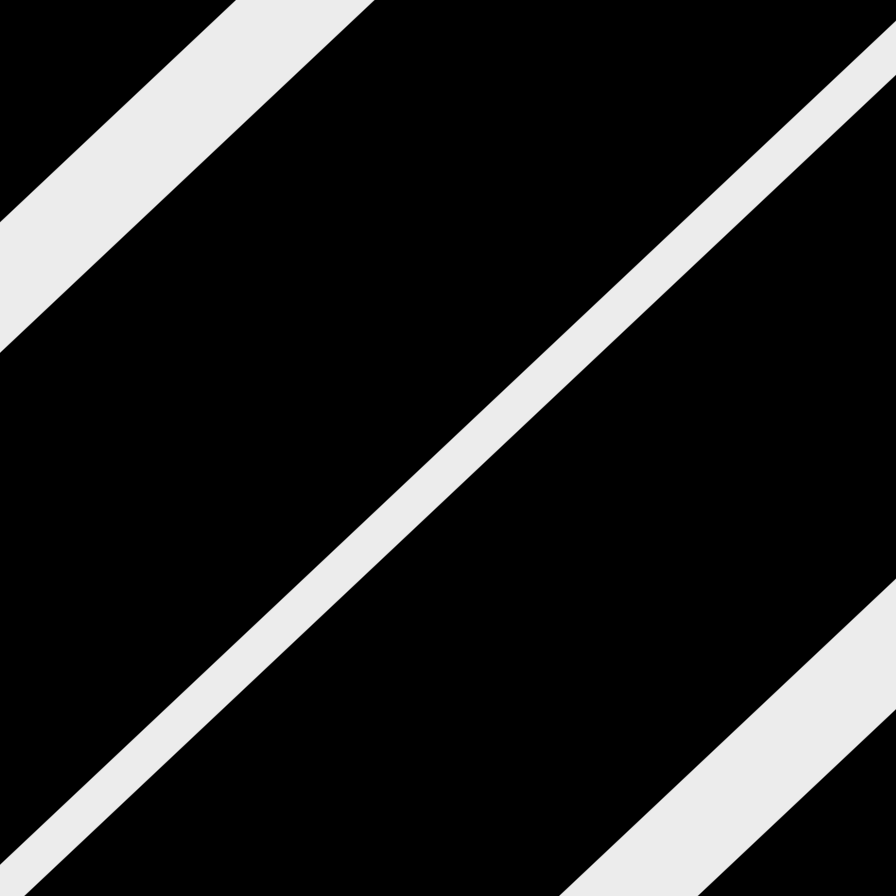
A WebGL 2 fragment shader for this pattern:

```glsl
#version 300 es
precision highp float;
// Slanted pale stripes on black: a wide band and a thin band alternate.
// Both are 1D distance functions, repeated along the stripe normal.

uniform vec2 u_resolution;
out vec4 fragColor;

const vec3 BLACK = vec3(0.0);
const vec3 PALE_GREY = vec3(0.926);

const float SLOPE = 0.942;         // rise of the stripes per unit across
const float PERIOD = 0.9752;       // normal distance between wide bands
const float WIDE_CENTER = 0.4943;  // position along the normal
const float THIN_CENTER = 0.0034;
const float WIDE_WIDTH = 0.1061;
const float THIN_WIDTH = 0.0440;

// Signed distance to a band repeated every period; negative inside.
float repeatedBand(float t, float center, float width, float period) {
    float offset = t - center;
    offset -= period * round(offset / period);
    return abs(offset) - 0.5 * width;
}

// Coverage of a shape with an edge of the given softness.
float coverage(float dist, float softness) {
    return 1.0 - smoothstep(-softness, softness, dist);
}

void main() {
    vec2 uv = gl_FragCoord.xy / u_resolution;
    float pixel = 1.0 / min(u_resolution.x, u_resolution.y);

    // Coordinate across the stripes
    vec2 normal = normalize(vec2(-SLOPE, 1.0));
    float across = dot(uv, normal);

    // Union of the two band families
    float wide = repeatedBand(across, WIDE_CENTER, WIDE_WIDTH, PERIOD);
    float thin = repeatedBand(across, THIN_CENTER, THIN_WIDTH, PERIOD);
    float stripes = coverage(min(wide, thin), 0.8 * pixel);

    fragColor = vec4(mix(BLACK, PALE_GREY, stripes), 1.0);
}
```
